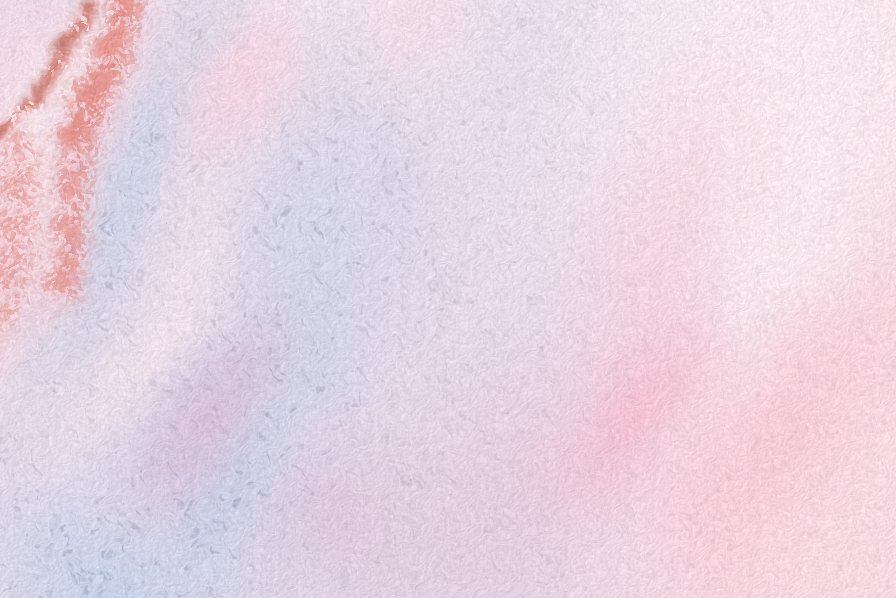
Give the GLSL for this texture, as a Shadertoy shader.

```glsl
// Pastel watercolour washes on grainy paper, with rusty pigment streaks in one corner.

const vec3 LILAC = vec3(0.905, 0.85, 0.912);
const vec3 PERIWINKLE = vec3(0.79, 0.825, 0.905);
const vec3 SKY = vec3(0.74, 0.81, 0.905);
const vec3 MAUVE = vec3(0.84, 0.74, 0.835);
const vec3 ROSE = vec3(0.96, 0.71, 0.785);
const vec3 BLUSH = vec3(0.965, 0.85, 0.885);
const vec3 PAPER = vec3(0.965, 0.925, 0.945);
const vec3 RUST = vec3(0.89, 0.52, 0.48);
const vec3 UMBER = vec3(0.74, 0.44, 0.39);

const vec2 FLOW = vec2(0.447, 0.894);    // direction the washes run in
const float COARSE_SCALE = 95.0;         // paper bumps per canvas height
const float FINE_SCALE = 190.0;
const float COARSE_RELIEF = 0.055;
const float FINE_RELIEF = 0.05;
const vec2 FLECK_SCALE = vec2(85.0, 58.0);
const float FLECK_DEPTH = 0.10;
const float WARP = 0.022;

vec2 hash2(vec2 p) {
    vec3 q = fract(p.xyx * vec3(0.1031, 0.1030, 0.0973));
    q += dot(q, q.yzx + 33.33);
    return fract((q.xx + q.yz) * q.zy);
}

// Cellular noise: x = distance to nearest point, y = random value of its cell.
vec2 cells(vec2 p) {
    vec2 base = floor(p), nearest = vec2(9.0, 0.0);
    for (int j = -1; j <= 1; j++)
    for (int i = -1; i <= 1; i++) {
        vec2 cell = base + vec2(i, j);
        vec2 rnd = hash2(cell + 50.0);
        float d = length(cell + rnd - p);
        if (d < nearest.x) nearest = vec2(d, fract(rnd.x * 7.3 + rnd.y * 3.1));
    }
    return nearest;
}

// Layered sines that make edges wander.
vec2 wander(vec2 p) {
    vec2 sum = vec2(0.0);
    float freq = 9.0, amp = 1.0;
    for (int i = 0; i < 4; i++) {
        sum += amp * sin(freq * p.yx + vec2(1.3, 4.1) * float(i) + 1.5 * sum.yx);
        p = mat2(0.8, 0.6, -0.6, 0.8) * p;
        freq *= 1.9;
        amp *= 0.55;
    }
    return sum;
}

// Height difference towards the light at the upper left.
float relief(vec2 p) {
    return cells(p + vec2(-0.32, 0.32)).x - cells(p).x;
}

// Soft tilted blot; radius is (across, along) the flow.
void wash(inout vec3 col, vec2 p, vec2 centre, vec2 radius, vec3 tint, float strength) {
    vec2 d = p - centre;
    vec2 q = vec2(dot(d, vec2(FLOW.y, -FLOW.x)), dot(d, FLOW)) / radius;
    col = mix(col, tint, strength * exp(-dot(q, q)));
}

// Soft-edged stroke between two points.
float stroke(vec2 p, vec2 a, vec2 b, float width) {
    vec2 ab = b - a;
    float d = length(p - a - ab * clamp(dot(p - a, ab) / dot(ab, ab), 0.0, 1.0)) / width;
    return exp(-d * d);
}

void mainImage(out vec4 fragColor, in vec2 fragCoord) {
    vec2 uv = fragCoord / iResolution.y;
    vec2 drift = wander(uv);
    vec2 ragged = wander(uv * 9.0 + 3.0);
    vec2 p = uv + WARP * drift;

    // Broad washes
    vec3 col = mix(LILAC, BLUSH, smoothstep(0.8, 1.25, p.x - 0.15 * p.y));
    wash(col, p, vec2(1.30, 0.95), vec2(0.40, 0.45), PAPER, 0.85);
    wash(col, p, vec2(1.30, 0.55), vec2(0.11, 0.40), PAPER, 0.75);
    wash(col, p, vec2(0.60, 1.00), vec2(0.24, 0.18), PAPER, 0.60);
    wash(col, p, vec2(0.50, 0.56), vec2(0.18, 0.38), PERIWINKLE, 0.56);
    wash(col, p, vec2(0.90, 0.93), vec2(0.12, 0.20), PERIWINKLE, 0.15);
    wash(col, p, vec2(0.25, 0.10), vec2(0.26, 0.20), PERIWINKLE, 0.48);
    wash(col, p, vec2(0.85, 0.15), vec2(0.20, 0.30), MAUVE, 0.36);
    wash(col, p, vec2(1.08, 0.55), vec2(0.10, 0.30), mix(BLUSH, ROSE, 0.25), 0.55);

    // Left edge and its blue band
    wash(col, p, vec2(0.02, 0.75), vec2(0.14, 0.32), BLUSH, 0.85);
    wash(col, p, vec2(0.00, 0.42), vec2(0.09, 0.18), BLUSH, 0.60);
    wash(col, p, vec2(0.11, 0.85), vec2(0.05, 0.20), PAPER, 0.65);
    wash(col, p, vec2(0.26, 0.48), vec2(0.07, 0.28), mix(PAPER, BLUSH, 0.4), 0.65);
    wash(col, p, vec2(0.23, 0.72), vec2(0.055, 0.42), PERIWINKLE, 0.75);

    // Smaller blots
    wash(col, p, vec2(0.41, 0.17), vec2(0.08, 0.14), SKY, 0.60);
    wash(col, p, vec2(0.17, 0.02), vec2(0.15, 0.12), SKY, 0.65);
    wash(col, p, vec2(0.48, 0.34), vec2(0.10, 0.16), PERIWINKLE, 0.45);
    wash(col, p, vec2(0.36, 0.30), vec2(0.09, 0.14), MAUVE, 0.75);
    wash(col, p, vec2(0.57, 0.10), vec2(0.12, 0.14), MAUVE, 0.50);
    wash(col, p, vec2(0.42, 0.87), vec2(0.10, 0.11), mix(BLUSH, ROSE, 0.2), 0.75);
    wash(col, p, vec2(0.70, 0.95), vec2(0.09, 0.11), BLUSH, 0.55);
    wash(col, p, vec2(1.07, 0.30), vec2(0.10, 0.15), ROSE, 0.62);
    wash(col, p, vec2(1.27, 0.22), vec2(0.11, 0.25), ROSE, 0.36);
    wash(col, p, vec2(1.45, 0.45), vec2(0.12, 0.25), ROSE, 0.18);

    // Rusty pigment, broken into fine specks by the tooth of the paper
    vec2 tooth = cells(uv * FINE_SCALE + 0.6 * ragged);
    vec2 s = uv + 0.009 * drift + 0.004 * ragged;
    float patchy = 0.5 + 0.22 * ragged.x + 0.12 * drift.y;
    float broad = max(stroke(s, vec2(0.215, 1.0), vec2(0.14, 0.77), 0.038),
                      0.8 * stroke(s, vec2(0.14, 0.77), vec2(0.09, 0.52), 0.042));
    broad = max(broad, 0.65 * stroke(s, vec2(0.03, 0.74), vec2(0.0, 0.48), 0.05));
    float thin = max(stroke(s, vec2(0.147, 1.0), vec2(0.08, 0.84), 0.015),
                     stroke(s, vec2(0.08, 0.84), vec2(0.0, 0.775), 0.010));
    float hold = 0.1 + 0.75 * tooth.y;
    col = mix(col, RUST, 0.22 * broad);
    col = mix(col, RUST, 0.75 * smoothstep(-0.3, 0.3, broad * (patchy + 0.25) - hold) * broad);
    col = mix(col, mix(RUST, UMBER, patchy), 0.85 * thin * smoothstep(-0.35, 0.25, patchy + 0.25 - hold));

    // Irregular paper relief with faint upright fibres
    float bumps = COARSE_RELIEF * relief(uv * COARSE_SCALE + 0.9 * ragged);
    bumps += FINE_RELIEF * relief(uv * FINE_SCALE + 0.6 * ragged) + 0.024 * (tooth.y - 0.5);
    float fibre = sin(uv.x * 310.0 + 2.0 * drift.y) * sin(uv.x * 127.0 + 3.0 * uv.y);
    col += bumps + 0.005 * fibre;

    // Short ragged dents, deepest where the paint is cool
    vec2 fleck = cells(uv * FLECK_SCALE + vec2(0.7, 0.5) * ragged + 0.25 * uv.yx * FLECK_SCALE);
    float cool = smoothstep(-0.06, 0.09, col.b - col.r);
    float dent = smoothstep(0.50, 0.08, fleck.x) * smoothstep(0.55, 1.0, fleck.y);
    col -= FLECK_DEPTH * dent * mix(0.25, 1.0, cool) * vec3(1.0, 0.97, 0.82);

    fragColor = vec4(clamp(col, 0.0, 1.0), 1.0);
}
```
